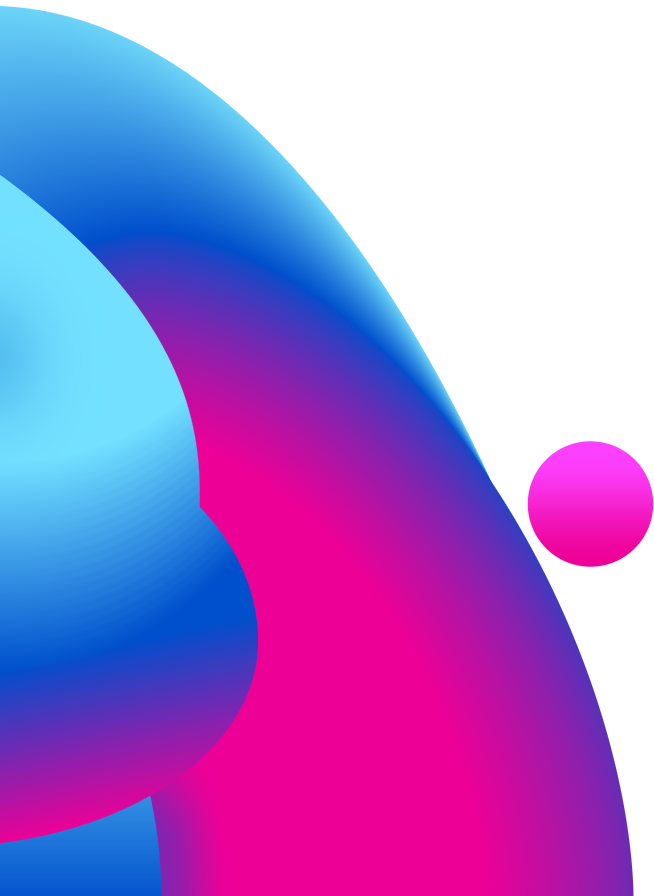
A WebGL 1 fragment shader for this background:

```glsl
precision highp float;
// Glossy folded ribbon on white: a cyan-to-blue back sheet, a magenta body,
// a curling front fold and a small ball. Each part is an ellipse-like shape
// painted back to front, with shading taken from its own curved coordinate.

uniform vec2 u_resolution;

const vec3 CYAN = vec3(0.45, 0.88, 1.0);
const vec3 BLUE = vec3(0.0, 0.31, 0.80);
const vec3 MAGENTA = vec3(0.93, 0.0, 0.59);

// Approximate signed distance to an ellipse centred on the origin.
float ellipseDistance(vec2 p, vec2 radii) {
  float k = length(p / radii);
  return k * (k - 1.0) / max(length(p / (radii * radii)), 0.0001);
}

// Antialiased coverage of a signed distance given in canvas heights.
float cover(float d) {
  return clamp(0.5 - d * u_resolution.y, 0.0, 1.0);
}

// Back sheet: cyan along its rim, deep blue where it meets the body.
vec3 backColor(vec2 p) {
  float u = (p.x + 0.013) / 0.898;
  float rim = 2.418 * sqrt(max(1.0 - u * u, 0.0)) - 1.4245;
  float w = pow(abs(p.x - 0.169) / 0.538, 1.7);
  float ridge = 0.742 * pow(max(1.0 - w, 0.0), 0.588);
  float depth = clamp((rim - p.y) / max(rim - ridge, 0.002), 0.0, 1.0);
  return mix(vec3(0.42, 0.83, 0.97), BLUE, depth);
}

// Body: blue ridge melting into magenta, with a purple tint low on the sides.
vec3 bodyColor(vec2 p, float radius, float innerEdge) {
  float base = 0.45 * (1.0 - smoothstep(0.0, 0.74, p.y));
  float heat = pow(clamp((1.0 - radius) / 0.31, 0.0, 1.0), 0.8);
  heat = mix(base, 1.0, heat);
  float innerShade = 1.0 - smoothstep(0.0, 0.08, p.x - innerEdge);
  heat -= 0.45 * innerShade * (1.0 - smoothstep(0.06, 0.2, p.y));
  return mix(BLUE, MAGENTA, clamp(heat, 0.0, 1.0));
}

// Front fold: cyan top, bent blue band with fine ribs, magenta underside.
vec3 foldColor(vec2 p) {
  float bent = p.y - 0.095 * pow(max(p.x, 0.0) / 0.234, 2.2);
  float light = clamp((bent - 0.251) / 0.234, 0.0, 1.0);
  light += 0.05 * light * (1.0 - light) * sin(bent * 600.0)
         * smoothstep(0.0, 0.15, p.x);
  float heat = clamp((0.251 - p.y + 0.22 * p.x) / 0.195, 0.0, 1.0);
  vec3 color = mix(mix(BLUE, MAGENTA, heat), CYAN, light);
  vec2 dimple = (p - vec2(-0.01, 0.6)) / vec2(0.06, 0.075);
  return mix(color, vec3(0.30, 0.72, 0.93), 0.8 * exp(-dot(dimple, dimple)));
}

void main() {
  vec2 p = gl_FragCoord.xy / u_resolution.y;
  vec3 color = vec3(1.0);

  // Back sheet
  float back = ellipseDistance(p - vec2(-0.013, -1.4245), vec2(0.898, 2.418));
  color = mix(color, backColor(p), cover(max(back, 0.3 - p.y)));

  // Body, a superellipse rising from the lower border
  vec2 q = pow(abs(p - vec2(0.169, 0.0)) / vec2(0.538, 0.742), vec2(1.7));
  float radius = pow(q.x + q.y, 0.588);
  float innerEdge = 0.18 - 0.98 * p.y * p.y;
  color = mix(color, bodyColor(p, radius, innerEdge),
              cover((radius - 1.0) * 0.5));

  // Inner sheet seen below the fold
  vec3 inner = mix(BLUE, CYAN, clamp(0.04 + 3.6 * p.y, 0.0, 0.45));
  color = mix(color, inner, cover(max(p.x - innerEdge, p.y - 0.2)));

  // Front fold: upper shoulder joined to a rounded lobe
  float rise = max(p.y - 0.447, 0.0) / 0.358;
  float shoulder = (p.x - 0.223 + 0.223 * pow(rise, 2.2)) * 0.8;
  shoulder = max(shoulder, 0.4 - p.y);
  vec2 c = p - vec2(-0.066, 0.284);
  float lobe = ellipseDistance(c, vec2(0.354, c.y > 0.0 ? 0.26 : 0.229));
  color = mix(color, foldColor(p), cover(min(shoulder, lobe)));

  // Ball
  vec2 b = p - vec2(0.659, 0.4375);
  vec3 ball = mix(MAGENTA, vec3(0.99, 0.25, 1.0),
                  smoothstep(-0.07, 0.06, b.y));
  color = mix(color, ball, cover(length(b) - 0.07));

  gl_FragColor = vec4(color, 1.0);
}
```
